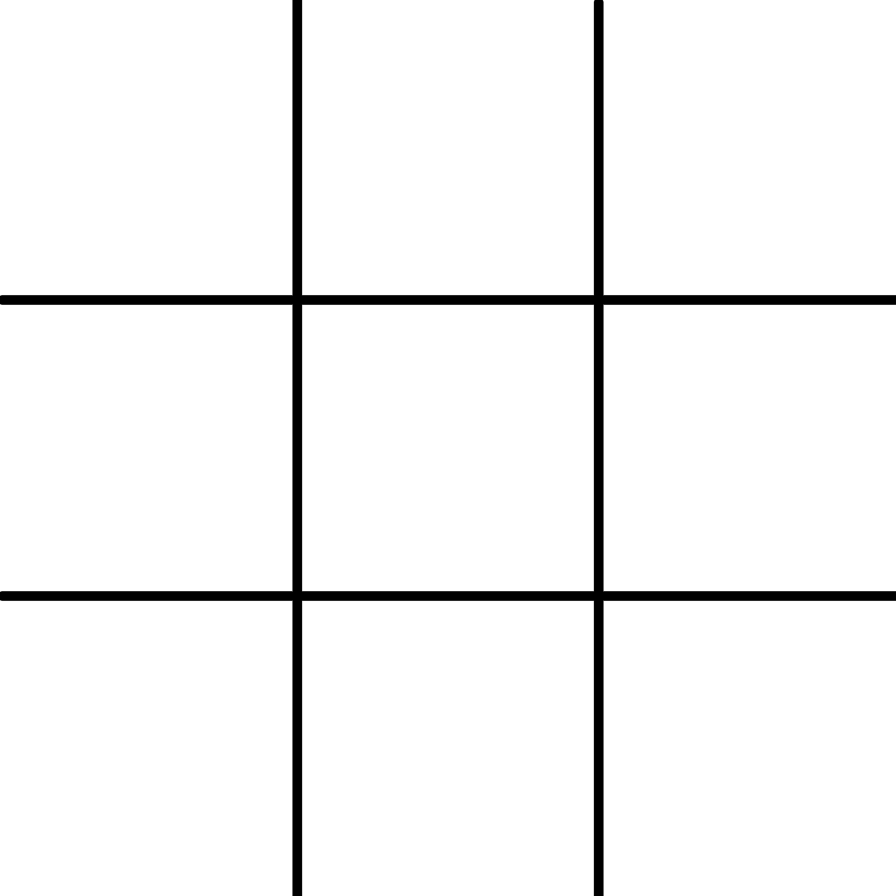
This pattern is drawn by a WebGL 1 fragment shader. Its source:

```glsl
precision highp float;
// Three by three white cells divided by thin black lines with softly rounded ends.

uniform vec2 u_resolution;

// Distance to a mirrored pair of vertical lines; the right one ends in a cap.
float verticalLines(vec2 uv) {
  float capStart = uv.x > 0.5 ? 0.997 : 1.01;
  return length(vec2(abs(uv.x - 0.5) - 0.1682, max(uv.y - capStart, 0.0)));
}

// Distance to a mirrored pair of horizontal lines, both capped on the left.
float horizontalLines(vec2 uv) {
  return length(vec2(max(0.003 - uv.x, 0.0), abs(uv.y - 0.5) - 0.1652));
}

void main() {
  vec2 uv = gl_FragCoord.xy / u_resolution;
  float halfWidth = 0.0054;
  float softness = 0.75 / min(u_resolution.x, u_resolution.y);

  // Black lines over white paper
  float edge = min(verticalLines(uv), horizontalLines(uv)) - halfWidth;
  float paper = smoothstep(-softness, softness, edge);
  gl_FragColor = vec4(vec3(paper), 1.0);
}
```
